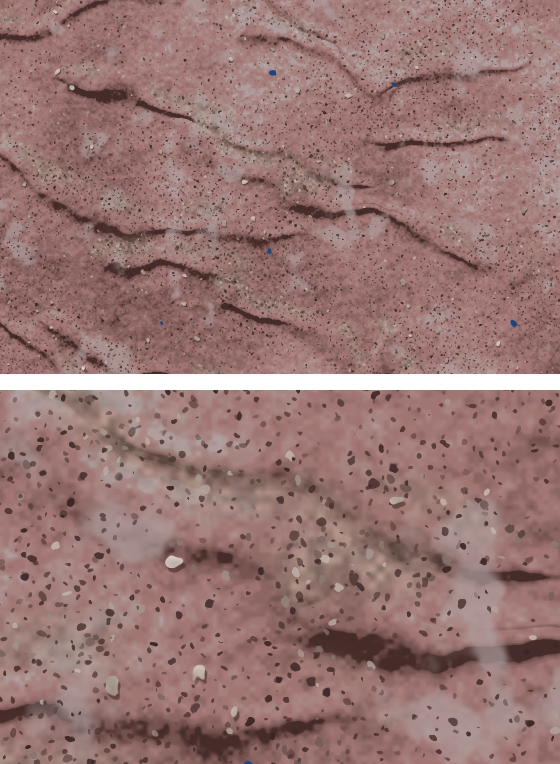
Top: the whole. Bottom: its middle third, enlarged.
Reproduce this texture procedurally as a Shadertoy shader.

```glsl
// Weathered red clay surface with wavy raised creases, dark pores and loose grit.
// Bent, tapering segments form a height field lit from above; hashed cells
// scatter pores, sand grains, pale pebbles and a few blue chips over it.
const vec3 SHADOW = vec3(0.27, 0.17, 0.16);
const vec3 DEEP   = vec3(0.46, 0.32, 0.31);
const vec3 BRICK  = vec3(0.55, 0.40, 0.39);
const vec3 CLAY   = vec3(0.63, 0.46, 0.45);
const vec3 PINK   = vec3(0.66, 0.52, 0.51);
const vec3 DUST   = vec3(0.69, 0.62, 0.62);
const vec3 SAND   = vec3(0.60, 0.53, 0.48);
const vec3 STONE  = vec3(0.80, 0.75, 0.72);
const vec3 BLUE   = vec3(0.12, 0.27, 0.50);
const int   CREASES      = 13;
const float CREASE_WIDTH = 0.023;
const float CREASE_RISE  = 0.034;
const float CREASE_TINT  = 0.16;
const float LIGHT_GAIN   = 0.42;
const float BASE_TONE    = 0.60;
const vec2  LIGHT_DIR    = vec2(-0.25, 0.97);

float hash(vec2 p) {
    return fract(sin(dot(p, vec2(127.1, 311.7))) * 43758.5453);
}
float noise(vec2 p) {
    vec2 i = floor(p), f = fract(p);
    f = f * f * (3.0 - 2.0 * f);
    return mix(mix(hash(i), hash(i + vec2(1, 0)), f.x),
               mix(hash(i + vec2(0, 1)), hash(i + vec2(1, 1)), f.x), f.y);
}
float fbm(vec2 p) {
    float sum = 0.0, amp = 0.53;
    for (int i = 0; i < 4; i++, amp *= 0.5) {
        sum += amp * noise(p);
        p = mat2(1.6, 1.2, -1.2, 1.6) * p + 7.3;
    }
    return sum;
}

// Raised creases: x is the height, y the sandy hollow on their upper side
vec2 creases(vec2 p) {
    vec2 bent = p + 0.18 * (vec2(noise(p * 3.0), noise(p * 3.0 + 17.0)) - 0.5)
                  + 0.06 * (vec2(noise(p * 9.0 + 5.0), noise(p * 9.0 + 31.0)) - 0.5)
                  + 0.012 * (noise(p * 26.0) - 0.5);
    float top = 0.0, hollow = 0.0, lumps = 0.55 + 0.9 * noise(p * 13.0);
    for (int i = 0; i < CREASES; i++) {
        float k = float(i), row = (k + 0.5) / float(CREASES);
        vec2 start = vec2(fract(k * 0.618 + 0.45) * 1.4 - 0.25, 1.05 - row);
        float angle = -0.6 * row + 0.5 * (hash(vec2(k, 3.0)) - 0.5);
        float len = mix(0.35, 0.9, hash(vec2(k, 8.0)));
        vec2 dir = vec2(cos(angle), sin(angle)), rel = bent - start;
        float along = clamp(dot(rel, dir), 0.0, len);
        float dist = length(rel - along * dir);
        float side = smoothstep(-0.01, 0.01, dot(rel, vec2(-dir.y, dir.x)));
        float taper = 1.0 - 0.5 * along / len;
        float width = CREASE_WIDTH * (0.6 + 0.4 * taper) * lumps * mix(0.8, 1.4, side);
        top = max(top, taper * exp(-dist * dist / (width * width)));
        float away = (dist - 0.046) / 0.022;
        hollow = max(hollow, side * taper * exp(-away * away));
    }
    return vec2(top, hollow);
}
float height(vec2 p) {
    return CREASE_RISE * creases(p).x + 0.036 * fbm(p * 9.0) + 0.0026 * noise(p * 60.0);
}

// One ragged speck per cell: x is its coverage, y a random value of its own
vec2 speck(vec2 p, float scale, float density, float size) {
    vec2 q = mat2(0.8, 0.6, -0.6, 0.8) * p * scale;
    q.x += 7.0 * hash(vec2(floor(q.y), scale));
    vec2 cell = floor(q), f = fract(q);
    vec2 center = 0.24 + 0.52 * vec2(hash(cell + 1.7), hash(cell + 9.2));
    float pick = hash(cell + 4.4), turn = 44.0 * pick;
    vec2 d = mat2(cos(turn), sin(turn), -sin(turn), cos(turn)) * (f - center);
    d.y *= 1.0 + 0.9 * hash(cell + 6.1);
    float radius = size * (0.4 + 0.6 * hash(cell + 2.9));
    float dist = length(d) + 0.7 * size * (noise(q * 1.2 / size) - 0.5);
    float soft = 0.7 * scale / iResolution.y + 0.005;
    float cover = 1.0 - smoothstep(radius - soft, radius + soft, dist);
    return vec2(cover * step(pick, density), hash(cell + 12.6));
}

vec3 clayRamp(float t) {
    vec3 c = mix(SHADOW, DEEP, smoothstep(0.0, 0.2, t));
    c = mix(c, BRICK, smoothstep(0.2, 0.4, t));
    c = mix(c, CLAY, smoothstep(0.4, 0.6, t));
    c = mix(c, PINK, smoothstep(0.6, 0.8, t));
    return mix(c, DUST, smoothstep(0.8, 1.0, t));
}

void mainImage(out vec4 fragColor, in vec2 fragCoord) {
    vec2 p = fragCoord / iResolution.y;
    // Relief shading
    float e = 0.003, h = height(p);
    vec2 slope = vec2(height(p + vec2(e, 0)) - h, height(p + vec2(0, e)) - h) / e;
    vec2 crease = creases(p);
    float light = clamp(-dot(slope, LIGHT_DIR) * LIGHT_GAIN, -0.6, 0.27) - CREASE_TINT * crease.x;
    float worn = 1.0 - smoothstep(0.3, 0.65, length((p - vec2(0.2, 0.95)) * vec2(0.8, 1.5)));
    float tone = BASE_TONE + light + 0.85 * (fbm(p * 4.0 + 3.0) - 0.5) + 0.08 * worn
               + 0.26 * (noise(p * 110.0) - 0.5) + 0.24 * (noise(p * 210.0) - 0.5);
    vec3 col = clayRamp(tone);
    // Dusty scuffs and sand gathered in the hollows
    col = mix(col, DUST, 0.7 * smoothstep(0.6, 0.75, fbm(p * 13.0 + 40.0)));
    float sandy = crease.y * smoothstep(0.4, 0.6, fbm(p * 9.0 + 21.0));
    col = mix(col, SAND * (0.7 + 0.6 * noise(p * 130.0)), 0.7 * sandy);
    vec2 grain = speck(p, 75.0, 0.06 + 0.8 * sandy, 0.36);
    col = mix(col, mix(SHADOW, STONE, grain.y), 0.8 * grain.x);
    // Dark pores in two sizes, fewer on the worn part
    float crowd = smoothstep(0.3, 0.7, fbm(p * 6.0 + 60.0)) * (1.0 - 0.75 * worn);
    vec2 pore = speck(p + 0.31, 46.0, 0.12 + 0.55 * crowd, 0.2);
    vec2 pit = speck(p + 0.77, 85.0, 0.1 + 0.5 * crowd, 0.26);
    col = mix(col, SHADOW * 0.8, pore.x * (0.35 + 0.6 * pore.y));
    col = mix(col, SHADOW, pit.x * (0.3 + 0.6 * pit.y));
    // Pebbles with a small shadow below, then blue chips
    vec2 pebble = speck(p, 17.0, 0.11, 0.15);
    float shade = speck(p + vec2(-0.002, 0.004), 17.0, 0.11, 0.15).x;
    col = mix(col, SHADOW, 0.6 * shade * (1.0 - pebble.x));
    col = mix(col, mix(SAND, STONE, pebble.y) * (0.85 + 0.3 * noise(p * 90.0)), pebble.x);
    col = mix(col, BLUE, speck(p + 0.13, 6.0, 0.09, 0.07).x);
    fragColor = vec4(clamp(col, 0.0, 1.0), 1.0);
}
```
